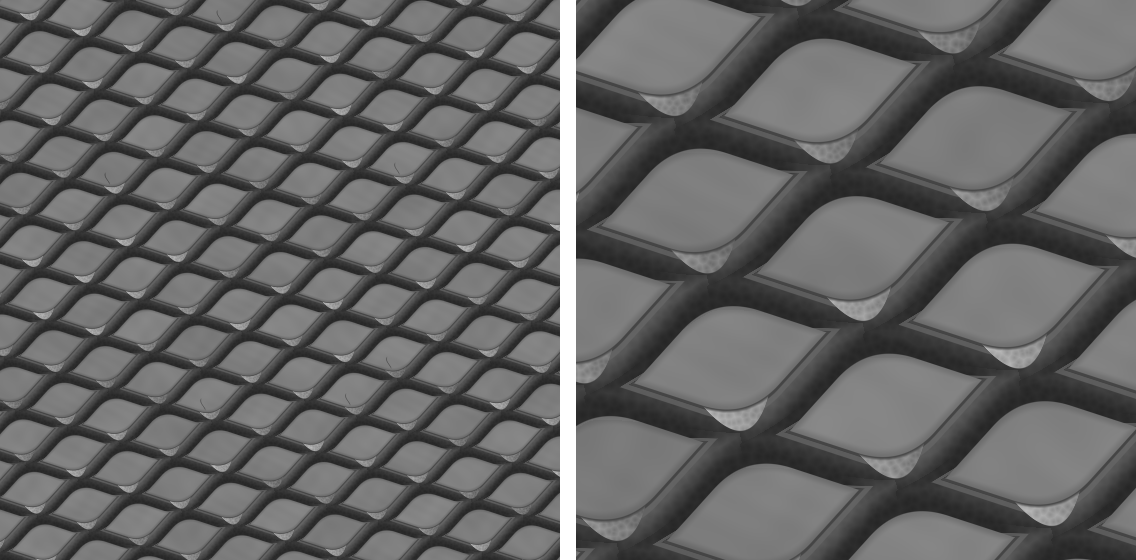
Left: the whole. Right: its middle third, enlarged.
This texture is drawn by a WebGL 2 fragment shader. Its source:

```glsl
#version 300 es
precision highp float;
// Expanded metal mesh: slanted rounded openings in dark strands over a grey backing.
uniform vec2 u_resolution;
out vec4 outColor;

const float SCALE = 11.52;                 // mesh units per canvas side
const vec2 ANCHOR = vec2(5.74, 5.98);      // centre of one opening
const vec2 STEP_ACROSS = vec2(1.068, -0.326);
const vec2 STEP_UP = vec2(-0.225, 1.08);
const vec2 NORMAL_GENTLE = vec2(0.31, 0.95);
const vec2 NORMAL_STEEP = vec2(-0.74, 0.67);
const float HALF_WIDTH = 0.37;
const float ROUNDING = 0.3;

struct Mesh {
  float edge;    // distance to the nearest opening, negative inside
  float above;   // distance to the opening over the strand
  float below;   // distance to the opening under the strand
  vec2 local;    // position relative to the opening above
  vec2 id;       // lattice index of that opening
};

float hash(vec2 p) {
  p = fract(p * vec2(0.1031, 0.1137));
  p += dot(p, p.yx + 33.33);
  return fract((p.x + p.y) * p.x * 47.3);
}

float smoothMax(float a, float b, float k) {
  float h = max(k - abs(a - b), 0.0) / k;
  return max(a, b) + h * h * k * 0.25;
}

// Two straight sides joined by a rounded shoulder
float shoulder(vec2 q) {
  return smoothMax(dot(q, NORMAL_GENTLE), dot(q, NORMAL_STEEP), ROUNDING) - HALF_WIDTH;
}

float cellular(vec2 p) {
  vec2 cell = floor(p);
  float nearest = 2.0;
  for (int y = -1; y <= 1; y++)
    for (int x = -1; x <= 1; x++) {
      vec2 c = cell + vec2(x, y);
      vec2 site = c + vec2(hash(c + 7.0), hash(c + 41.0));
      nearest = min(nearest, distance(p, site));
    }
  return nearest;
}

float clouds(vec2 p) {
  float sum = sin(p.x * 2.3 + 2.0 * sin(p.y * 3.1));
  sum += 0.6 * sin(p.y * 9.0 - p.x * 3.7 + 2.0 * sin(p.x * 5.3));
  return sum + 0.4 * sin(p.x * 13.0 + p.y * 17.0 + 2.0 * sin(p.y * 6.0));
}

float band(float x, float lo, float hi, float soft) {
  return smoothstep(lo - soft, lo + soft, x) * (1.0 - smoothstep(hi - soft, hi + soft, x));
}

Mesh sampleMesh(vec2 p) {
  mat2 lattice = mat2(STEP_ACROSS, STEP_UP);
  vec2 home = round(inverse(lattice) * (p - ANCHOR));
  Mesh m = Mesh(9.0, 9.0, 9.0, vec2(0.0), vec2(0.0));
  for (int j = -1; j <= 1; j++)
    for (int i = -1; i <= 1; i++) {
      vec2 id = home + vec2(i, j);
      vec2 q = p - ANCHOR - lattice * id;
      float top = shoulder(q), bottom = shoulder(-q);
      float opening = max(top, bottom);
      float above = opening + 0.6 * max(top - bottom, 0.0);
      m.edge = min(m.edge, opening);
      m.below = min(m.below, opening + 0.6 * max(bottom - top, 0.0));
      if (above < m.above) { m.above = above; m.local = q; m.id = id; }
    }
  return m;
}

float backingTone(vec2 p, Mesh m, float soft) {
  float tone = 0.497 + 0.011 * clouds(p) + 0.03 * (hash(m.id + 50.0) - 0.5);
  tone *= mix(0.86, 1.0, smoothstep(0.0, 0.06, -m.edge));
  // Occasional stray fibre
  float fibre = abs(m.local.x - 0.05 * sin(m.local.y * 14.0) + 0.1);
  float present = step(0.965, hash(m.id + 90.0)) * band(m.local.y, -0.3, -0.08, 0.03);
  return tone - 0.14 * present * (1.0 - smoothstep(0.0, 0.008 + soft, fibre));
}

float strandTone(vec2 p, Mesh m, float soft) {
  float across = clamp(m.above / max(m.above + m.below, 0.001), 0.0, 1.0);
  float steep = smoothstep(-0.15, 0.2, dot(m.local, NORMAL_GENTLE - NORMAL_STEEP));
  float tone = mix(mix(0.25, 0.35, steep), 0.165, smoothstep(0.15, 0.85, across));
  tone += 0.035 * (cellular(p * 16.0) - 0.5);
  // Pale rim with a thin dark line against the opening
  tone = mix(tone, 0.40, 0.75 * band(m.above, 0.02, 0.055, soft));
  tone = mix(tone, 0.27, band(m.above, -0.05, 0.018, soft));
  // Worn bright facet at the lowest point
  vec2 f = m.local - vec2(0.07, -0.42);
  float along = dot(f, vec2(0.97, 0.24)) / 0.23;
  float depth = 0.13 * (1.0 - along * along);
  float facet = smoothstep(-soft, soft, depth - m.above) * smoothstep(0.0, 0.025, m.above);
  float shine = mix(0.46, 0.64, hash(m.id + 20.0)) + 0.12 * (cellular(p * 22.0) - 0.5);
  return mix(tone, shine - 0.08 * along, facet);
}

void main() {
  float side = min(u_resolution.x, u_resolution.y);
  vec2 p = gl_FragCoord.xy / side * SCALE;
  float soft = 0.7 * SCALE / side;
  Mesh m = sampleMesh(p);
  float solid = smoothstep(-soft, soft, m.edge);
  float tone = mix(backingTone(p, m, soft), strandTone(p, m, soft), solid);
  outColor = vec4(vec3(tone), 1.0);
}
```
